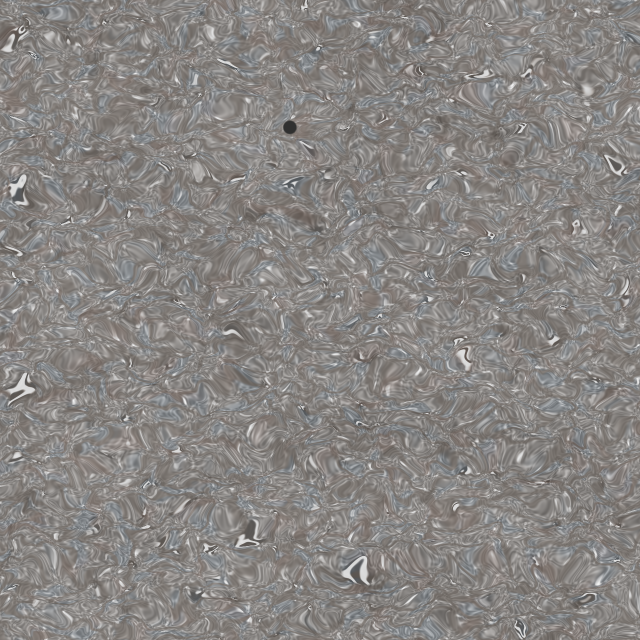
Write a Shadertoy shader that draws this texture.

```glsl
// Weathered grey-brown stone with winding bands, fine grain, bright flakes and one dark pit.

const vec3 WARM_TINT = vec3(0.020, -0.002, -0.020);
const vec3 COOL_TINT = vec3(-0.016, 0.001, 0.016);
const vec3 RUST_TINT = vec3(0.022, -0.006, -0.012);
const vec3 PIT_COLOR = vec3(0.19, 0.19, 0.19);
const vec2 PIT_CENTER = vec2(0.453, 0.801);
const float PIT_RADIUS = 0.0105;

float hash(vec2 cell) {
    vec3 v = fract(cell.xyx * 0.1031);
    v += dot(v, v.yzx + 33.33);
    return fract((v.x + v.y) * v.z);
}

float cornerSlope(vec2 cell, vec2 corner, vec2 local) {
    float angle = 6.2832 * hash(cell + corner);
    return dot(vec2(cos(angle), sin(angle)), local - corner);
}

// Gradient noise, roughly -0.7 to 0.7
float noise(vec2 p, vec2 scale, float seed) {
    p = p * scale + seed;
    vec2 cell = floor(p);
    vec2 f = p - cell;
    vec2 blend = f * f * f * (f * (f * 6.0 - 15.0) + 10.0);
    float low = mix(cornerSlope(cell, vec2(0, 0), f), cornerSlope(cell, vec2(1, 0), f), blend.x);
    float high = mix(cornerSlope(cell, vec2(0, 1), f), cornerSlope(cell, vec2(1, 1), f), blend.x);
    return mix(low, high, blend.y);
}

vec2 warp(vec2 p, vec2 scale, float amount, float seed) {
    return p + amount * vec2(noise(p, scale, seed), noise(p, scale, seed + 57.0));
}

// Bright islands crossed by curled light and dark contours
float addFlakes(float tone, vec2 p, vec2 scale, float level, float seed) {
    float island = noise(p, scale, seed);
    float mask = smoothstep(level, level + 0.07, island);
    float halo = smoothstep(level - 0.2, level, island);
    float curl = sin(24.0 * island + 11.0 * noise(p, scale * 2.6, seed + 9.0));
    float flake = mix(0.33, 0.90, smoothstep(-0.6, 0.5, curl));
    return mix(tone - 0.05 * halo, flake, mask * 0.9);
}

vec3 stone(vec2 uv) {
    vec2 p = warp(uv, vec2(11.0, 17.0), 0.030, 3.0);
    p = warp(p, vec2(36.0, 48.0), 0.016, 21.0);

    // Flat winding bands
    float winding = noise(p, vec2(19.0, 36.0), 40.0);
    float band = 1.0 - smoothstep(0.04, 0.14, abs(winding));
    float broad = noise(uv, vec2(4.0, 8.0), 70.0);

    // Grain and thin contour lines
    float grain = noise(p, vec2(185.0, 205.0), 5.0) * 4.0;
    float relief = noise(p, vec2(55.0, 80.0), 90.0);
    float contour = sin(26.0 * relief + 14.0 * winding);
    float detail = 0.058 * grain + 0.014 * grain * grain + 0.042 * contour;
    float tone = mix(0.535, 0.462, band) + 0.05 * broad;
    tone += detail * mix(1.0, 0.42, band);

    // Small glints, then larger flakes
    float glint = smoothstep(0.33, 0.48, noise(p, vec2(75.0, 105.0), 130.0));
    tone += 0.24 * glint * (1.0 - 0.7 * band);
    tone = addFlakes(tone, p, vec2(17.0, 22.0), 0.43, 160.0);
    tone = addFlakes(tone, p, vec2(34.0, 46.0), 0.44, 210.0);

    // Warm bands, cool grains and faint rust
    float cool = smoothstep(0.0, 0.35, noise(p, vec2(28.0, 42.0), 250.0));
    float rust = smoothstep(0.1, 0.4, noise(p, vec2(24.0, 38.0), 290.0));
    vec3 tint = mix(WARM_TINT * 0.55, WARM_TINT, band);
    tint = mix(tint, COOL_TINT, cool * (1.0 - band));
    tint += RUST_TINT * rust * 0.6;
    tint *= 1.0 - smoothstep(0.65, 0.85, tone);
    return clamp(vec3(tone) + tint, 0.16, 0.94);
}

vec3 addPit(vec3 color, vec2 uv, float edge) {
    float distanceToPit = length(uv - PIT_CENTER) - PIT_RADIUS;
    return mix(PIT_COLOR, color, smoothstep(-edge, edge, distanceToPit));
}

void mainImage(out vec4 fragColor, in vec2 fragCoord) {
    float unit = 1.0 / min(iResolution.x, iResolution.y);
    vec3 color = vec3(0.0);

    // Four samples per pixel smooth the fine lines
    for (int i = 0; i < 4; i++) {
        vec2 offset = vec2(i % 2, i / 2) * 0.5 - 0.25;
        color += stone((fragCoord + offset) * unit) * 0.25;
    }
    color = addPit(color, fragCoord * unit, max(unit, 0.0015));
    fragColor = vec4(color, 1.0);
}
```
